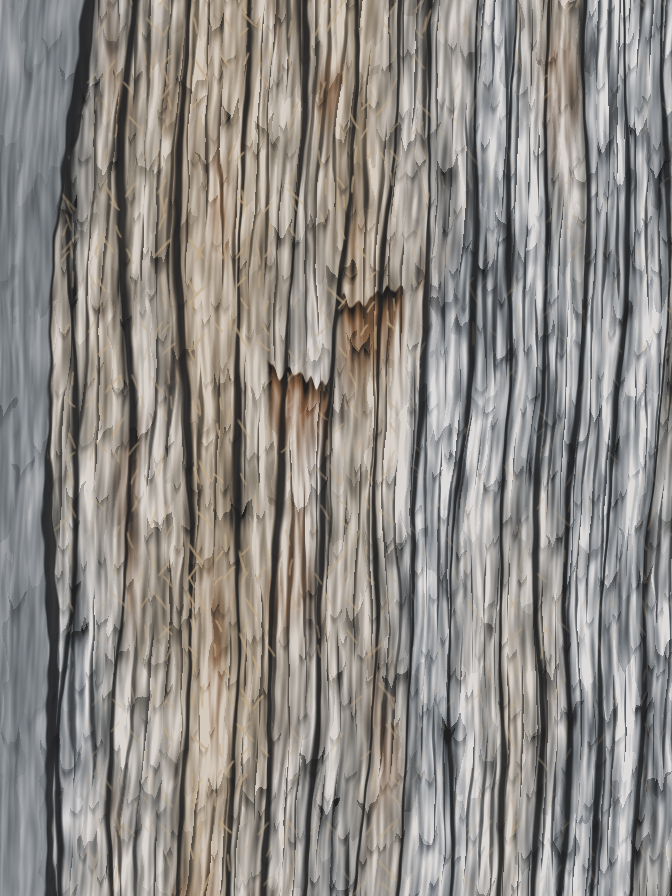
Reproduce this texture procedurally as a WebGL 1 fragment shader.

```glsl
precision highp float;
// Weathered, fibrous tree bark: grey and tan vertical strips with dark cracks.
uniform vec2 u_resolution;

#define STRIP_COUNT 11.0
#define SPLINTER_COUNT 36.0
#define BRIGHTNESS 0.75
#define FIBRE_CONTRAST 1.15
#define LEAN 0.03
#define SHADOW vec3(0.12, 0.12, 0.125)
#define COOL vec3(0.47, 0.49, 0.51)
#define WARM vec3(0.55, 0.49, 0.415)
#define LIGHT vec3(0.87, 0.86, 0.86)
#define RUST vec3(0.50, 0.30, 0.16)
#define STRAW vec3(0.76, 0.66, 0.52)

float hash(vec2 p) {
  vec3 q = fract(p.xyx * 0.1031);
  q += dot(q, q.yzx + 33.33);
  return fract((q.x + q.y) * q.z);
}

float corner(vec2 cell, vec2 offset) {
  float angle = 6.2832 * hash(cell);
  return dot(vec2(cos(angle), sin(angle)), offset);
}

// Gradient noise, roughly -0.7 to 0.7
float noise(vec2 p) {
  vec2 i = floor(p), f = p - i;
  vec2 u = f * f * f * (f * (f * 6.0 - 15.0) + 10.0);
  vec2 e = vec2(1.0, 0.0);
  return mix(mix(corner(i, f), corner(i + e, f - e), u.x),
             mix(corner(i + e.yx, f - e.yx), corner(i + 1.0, f - 1.0), u.x), u.y);
}

// Wandering vertical strips: x = distance to the border, y = strip number
vec2 strips(vec2 q, float seed) {
  float base = floor(q.x), nearest = 9.0, second = 9.0, id = 0.0;
  for (int k = -2; k <= 2; k++) {
    float c = base + float(k);
    float d = abs(q.x - c - 0.5 - 0.95 * noise(vec2(c * 3.7 + seed, q.y)));
    if (d < nearest) { second = nearest; nearest = d; id = c; }
    else second = min(second, d);
  }
  return vec2(second - nearest, id);
}

// Overlapping flakes with pointed lower ends: x = tone, y = shadow under an end
vec2 flakes(vec2 q, float seed) {
  float column = floor(q.x);
  float y = q.y + hash(vec2(column, seed)) * 7.0 - 0.25 * abs(fract(q.x) - 0.4);
  vec2 cell = vec2(column + seed, floor(y));
  float shade = smoothstep(0.82, 0.98, fract(y)) * step(0.45, hash(cell + 5.3));
  return vec2(hash(cell) - 0.5, shade);
}

// Broken lower end of a plate: x = lit rim, y = shadow, z = rust below
vec3 tornEnd(vec2 p, vec2 centre, float halfWidth, float ragged) {
  float side = 1.0 - smoothstep(halfWidth * 0.8, halfWidth, abs(p.x - centre.x));
  float d = p.y - centre.y - ragged;
  float below = 1.0 - smoothstep(-0.003, 0.003, d);
  return side * vec3((1.0 - below) * (1.0 - smoothstep(0.0, 0.2, d)),
                     below * smoothstep(-0.035, 0.0, d),
                     below * smoothstep(-0.17, -0.02, d));
}

// Loose, slightly curved threads, one per grid cell
float threads(vec2 q, float seed, float aa) {
  vec2 cell = floor(q) + seed;
  float h = hash(cell), turn = (hash(cell + 3.1) - 0.5) * 1.7;
  vec2 r = fract(q) - 0.35 - 0.3 * vec2(hash(cell + 7.7), hash(cell + 9.2));
  r = vec2(cos(turn) * r.x - sin(turn) * r.y, sin(turn) * r.x + cos(turn) * r.y);
  r.x += 1.5 * r.y * r.y * (h - 0.8);
  float line = 1.0 - smoothstep(0.012, 0.012 + aa, abs(r.x));
  return line * (1.0 - smoothstep(0.2, 0.32, abs(r.y))) * step(0.55, h);
}

void main() {
  vec2 p = gl_FragCoord.xy / u_resolution.x;
  float aa = 1.5 / u_resolution.x;

  // Bend the grain
  vec2 w = p;
  w.x += -LEAN * p.y + 0.025 * noise(p * vec2(2.5, 1.5)) + 0.007 * noise(p * vec2(14.0, 6.0));
  float fray = noise(w * vec2(70.0, 22.0));

  // Fibres and flakes
  float fibre = 0.28 * noise(w * vec2(38.0, 2.5)) + 0.36 * noise(w * vec2(85.0, 6.0))
              + 0.34 * noise(w * vec2(150.0, 14.0)) + 0.10 * fray;
  vec2 broad = flakes(vec2(w.x * 34.0 + 0.5 * fray, w.y * 5.0), 11.0);
  vec2 fine = flakes(vec2(w.x * 75.0 + 0.6 * fray, w.y * 11.0), 47.0);
  float tone = BRIGHTNESS + FIBRE_CONTRAST * fibre + 0.20 * broad.x + 0.14 * fine.x
             - 0.26 * broad.y - 0.20 * fine.y;

  // Strips grow narrower to the right; cracks open and close along them
  float across = w.x * (1.0 + 0.35 * w.x) + 0.003 * fray;
  vec2 strip = strips(vec2(across * STRIP_COUNT, w.y * 1.3), 2.3);
  vec2 splinter = strips(vec2(across * SPLINTER_COUNT, w.y * 3.0), 19.6);
  float gap = 0.03 + 0.25 * smoothstep(-0.2, 0.5, noise(vec2(strip.y * 5.3, w.y * 2.5)));
  float slit = 0.55 * smoothstep(-0.1, 0.45, noise(vec2(splinter.y * 4.7, w.y * 5.0)));
  float crack = 1.0 - smoothstep(gap * 0.4, gap + 0.06, strip.x);
  float split = (1.0 - smoothstep(slit * 0.3, slit + 0.12, splinter.x)) * smoothstep(0.0, 0.2, slit);
  tone += 0.12 * (hash(vec2(strip.y, 4.0)) - 0.5) - 0.16 * (1.0 - smoothstep(0.0, 0.5, strip.x));

  // Smooth weathered margin on the left, with its own long crack
  float edge = 0.075 + 0.05 * smoothstep(0.75, 1.35, p.y) + 0.02 * noise(vec2(0.5, p.y * 4.0)) + 0.005 * fray;
  float margin = 1.0 - smoothstep(edge - 0.004, edge + 0.004, p.x);
  tone = mix(tone, 0.56 + 0.5 * fibre + 0.12 * broad.x - 0.12 * broad.y, margin);
  float seam = 0.008 * smoothstep(-0.35, 0.25, noise(vec2(8.4, p.y * 3.0)));
  float seamMask = 1.0 - smoothstep(seam, seam + 2.0 * aa, abs(p.x - edge));
  float dark = max(max(crack, 0.75 * split) * (1.0 - 0.85 * margin), seamMask);

  // Two torn plates
  float ragged = 0.035 * noise(vec2(w.x * 45.0, 3.4)) + 0.03 * noise(vec2(w.x * 100.0, 8.6));
  vec3 torn = tornEnd(p, vec2(0.445, 0.775), 0.05, ragged) + tornEnd(p, vec2(0.555, 0.90), 0.05, ragged);
  tone += 0.12 * torn.x - 0.45 * torn.y - 0.08 * torn.z;
  tone = clamp(tone * (1.0 - 0.88 * dark), 0.0, 1.0);

  // Warm wood in the upper middle, cool grey elsewhere
  float centred = (p.x - 0.36) / 0.27;
  float warmth = exp(-centred * centred) * (0.45 + 0.45 * p.y) + 0.9 * noise(w * vec2(9.0, 1.8))
               + 0.5 * (hash(vec2(strip.y, 9.0)) - 0.35);
  warmth = clamp(warmth, 0.0, 1.0) * (1.0 - margin);
  vec3 middle = mix(COOL, WARM, warmth);
  float stain = smoothstep(0.12, 0.5, noise(w * vec2(16.0, 4.0) + 3.7)) * warmth;
  middle = mix(middle, RUST, clamp(0.6 * stain + 0.6 * torn.z, 0.0, 0.75));
  vec3 light = mix(LIGHT, STRAW, 0.35 * warmth);
  vec3 color = mix(SHADOW, middle, min(tone * 2.0, 1.0));
  color = mix(color, light, max(tone * 2.0 - 1.0, 0.0));

  // Loose threads
  for (int k = 0; k < 3; k++) {
    float scale = 15.0 + 6.0 * float(k);
    float thread = threads(p * scale + 0.37 * float(k), 13.0 * float(k), aa * scale);
    color = mix(color, STRAW, thread * (0.15 + 0.5 * warmth) * (1.0 - margin));
  }
  gl_FragColor = vec4(color, 1.0);
}
```
